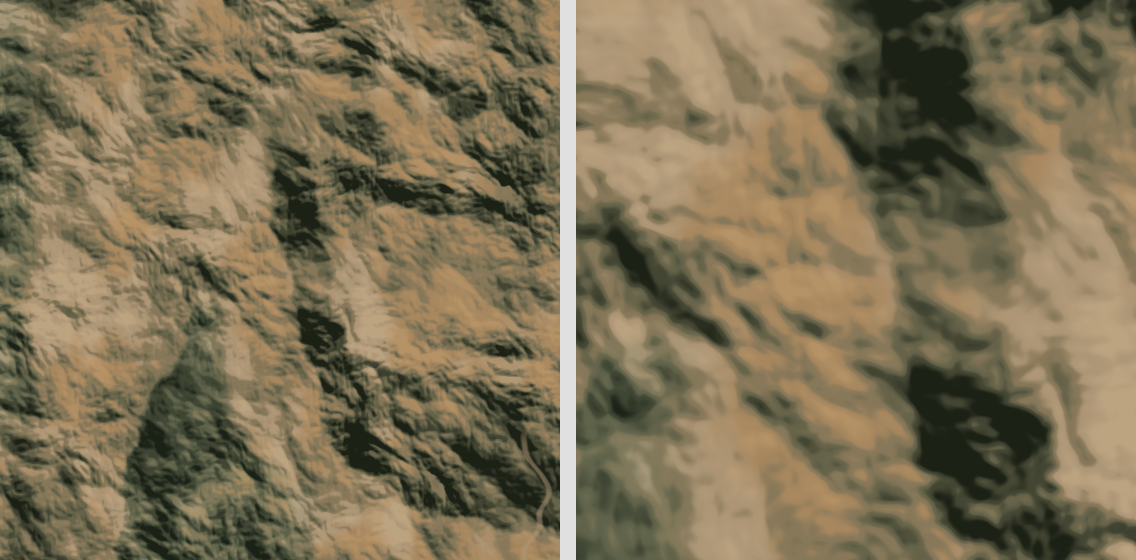
Left: the whole. Right: its middle third, enlarged.
Write a Shadertoy shader that draws this texture.

```glsl
#define RELIEF_SCALE vec2(8.0, 9.0)
#define RELIEF_STRENGTH 0.08
#define LIGHT_DIR vec2(0.5, 0.866)
#define SLOPE_STEP 0.0033
#define REGION_CONTRAST 2.0
#define MOTTLE_CONTRAST 0.85
#define BASE_TONE 0.18
#define SHADOW vec3(0.11, 0.13, 0.085)
#define SCRUB vec3(0.265, 0.275, 0.2)
#define OLIVE vec3(0.40, 0.39, 0.29)
#define KHAKI vec3(0.53, 0.47, 0.35)

const vec3 OCHRE = vec3(0.655, 0.53, 0.37);
const vec3 PALE_CLAY = vec3(0.68, 0.59, 0.465);

vec2 randomGradient(vec2 cell) {
    vec3 q = fract(cell.xyx * vec3(0.1031, 0.1030, 0.0973));
    q += dot(q, q.yzx + 33.33);
    float angle = 6.28318 * fract((q.x + q.y) * q.z);
    return vec2(cos(angle), sin(angle));
}

float gradientNoise(vec2 p) {
    vec2 i = floor(p), f = p - i;
    vec2 u = f * f * f * (f * (f * 6.0 - 15.0) + 10.0);
    vec2 e = vec2(1.0, 0.0);
    float a = dot(randomGradient(i), f);
    float b = dot(randomGradient(i + e.xy), f - e.xy);
    float c = dot(randomGradient(i + e.yx), f - e.yx);
    float d = dot(randomGradient(i + e.xx), f - e.xx);
    return mix(mix(a, b, u.x), mix(c, d, u.x), u.y);
}

float fbm(vec2 p) {
    float sum = 0.0, amp = 1.0;
    for (int i = 0; i < 4; i++) {
        sum += amp * gradientNoise(p);
        p = mat2(1.6, 1.2, -1.2, 1.6) * p + 17.3;
        amp *= 0.5;
    }
    return sum;
}

// Ridged height with gullies that fall toward the right
float terrain(vec2 uv) {
    vec2 p = uv * RELIEF_SCALE + vec2(0.0, 2.0 * uv.x) + 40.0;
    p += 0.22 * vec2(gradientNoise(p * 0.8), gradientNoise(p * 0.8 + 9.0));
    float height = 0.0, amp = 1.0;
    for (int i = 0; i < 4; i++) {
        float n = gradientNoise(p);
        height -= amp * sqrt(n * n + 0.001);
        p = mat2(1.94, 0.5, -0.5, 1.94) * p + 11.7;
        amp *= 0.46;
    }
    return height;
}

float slopeToLight(vec2 uv) {
    vec2 stepUv = LIGHT_DIR * SLOPE_STEP;
    return (terrain(uv + stepUv) - terrain(uv - stepUv)) / (2.0 * SLOPE_STEP);
}

// Scrub-covered wedge that widens toward the lower edge
float basinMask(vec2 p) {
    float left = mix(0.22, 0.35, smoothstep(0.15, 0.48, p.y));
    float right = 0.56 - 0.15 * smoothstep(0.1, 0.26, p.y);
    return smoothstep(-0.008, 0.008, p.x - left)
         * smoothstep(-0.02, 0.04, right - p.x)
         * smoothstep(0.0, 0.03, 0.48 - p.y);
}

// Signed offset from a valley that bends to the right as it descends
float valleyOffset(vec2 p) {
    float drop = 0.85 - p.y;
    return p.x - 0.515 - 0.3 * drop * drop;
}

// Tapered dark gully along a line from a to b
float gullyMask(vec2 p, vec2 a, vec2 b, float width) {
    vec2 axis = b - a;
    float along = clamp(dot(p - a, axis) / dot(axis, axis), 0.0, 1.0);
    return 1.0 - smoothstep(0.5 * width, width, length(p - a - along * axis));
}

vec3 groundColor(float tone, float paleness) {
    vec3 soil = mix(OCHRE, PALE_CLAY, paleness);
    vec3 color = mix(SHADOW, SCRUB, smoothstep(-1.95, -1.05, tone));
    color = mix(color, OLIVE, smoothstep(-1.05, -0.48, tone));
    color = mix(color, KHAKI, smoothstep(-0.48, 0.15, tone));
    color = mix(color, soil, smoothstep(0.2, 0.95, tone));
    return color * (1.0 + 0.09 * smoothstep(0.9, 2.2, tone));
}

void mainImage(out vec4 fragColor, in vec2 fragCoord) {
    vec2 uv = fragCoord / iResolution.y;
    vec2 bent = uv + 0.025 * vec2(fbm(uv * 11.0), fbm(uv * 11.0 + 31.0));

    // Dark cover: basin, valley, gullies, left margin and lower slopes
    float basin = basinMask(bent);
    float offset = valleyOffset(bent);
    float span = smoothstep(0.12, 0.2, bent.y) * (1.0 - smoothstep(0.7, 0.8, bent.y));
    float valley = span * (1.0 - smoothstep(0.03, 0.045, abs(offset)));
    float gully = max(gullyMask(bent, vec2(0.56, 0.98), vec2(0.84, 0.82), 0.035),
                      gullyMask(bent, vec2(0.61, 0.69), vec2(0.77, 0.65), 0.035));
    float margin = (1.0 - smoothstep(0.03, 0.07, bent.x)) * smoothstep(0.2, 0.3, uv.y);
    float fanTop = 0.13 - 0.2 * (bent.x - 0.6);
    float fan = smoothstep(0.0, 0.015, fanTop - bent.y) * smoothstep(0.54, 0.58, bent.x);
    float slopes = smoothstep(0.62, 0.67, bent.x) * (1.0 - fan)
                 * (1.0 - smoothstep(0.27, 0.31, bent.y));

    // Bright cover: spur beside the valley and clay columns at the left
    float spur = span * smoothstep(-0.1, -0.085, offset) * (1.0 - smoothstep(-0.05, -0.04, offset));
    float clay = smoothstep(0.05, 0.09, bent.x) * (1.0 - smoothstep(0.2, 0.34, bent.x))
               * smoothstep(0.1, 0.2, uv.y) * (1.0 - smoothstep(0.65, 0.8, uv.y));
    float region = REGION_CONTRAST * fbm(uv * vec2(6.0, 3.4) + 5.0);
    region += 0.65 * fan + 0.45 * spur + 0.45 * clay * (1.0 - basin);
    region -= 1.05 * basin + 1.15 * valley + 1.1 * gully + 0.65 * margin + 0.6 * slopes;

    // Relief, gentler on the open plateaus
    float rough = 0.85 + 0.9 * gradientNoise(uv * 5.0 + 70.0);
    rough = clamp(rough + 0.25 * valley + 0.2 * slopes - 0.3 * fan, 0.35, 1.25);
    float shade = clamp(RELIEF_STRENGTH * slopeToLight(uv) * rough, -1.9, 1.4);
    float mottle = MOTTLE_CONTRAST * fbm(uv * vec2(19.0, 13.0) + 3.0);
    float tone = BASE_TONE + region + shade + mottle;

    // Soil hue drifts from pale clay at the left to ochre at the right
    float hue = fbm(uv * vec2(7.0, 5.0) + 50.0) + 0.5 * (0.42 - uv.x);
    vec3 color = groundColor(tone, smoothstep(-0.2, 0.25, hue));
    color *= mix(vec3(1.0), vec3(0.94, 1.0, 1.01), max(basin, margin));

    // Pale dry stream near the lower right
    float bed = abs(uv.x - 0.96 - 0.05 * gradientNoise(vec2(uv.y * 14.0, 2.5)));
    float stream = (1.0 - smoothstep(0.002, 0.008, bed)) * (1.0 - smoothstep(0.2, 0.25, uv.y));
    color = mix(color, PALE_CLAY, 0.55 * stream);

    fragColor = vec4(color, 1.0);
}
```
